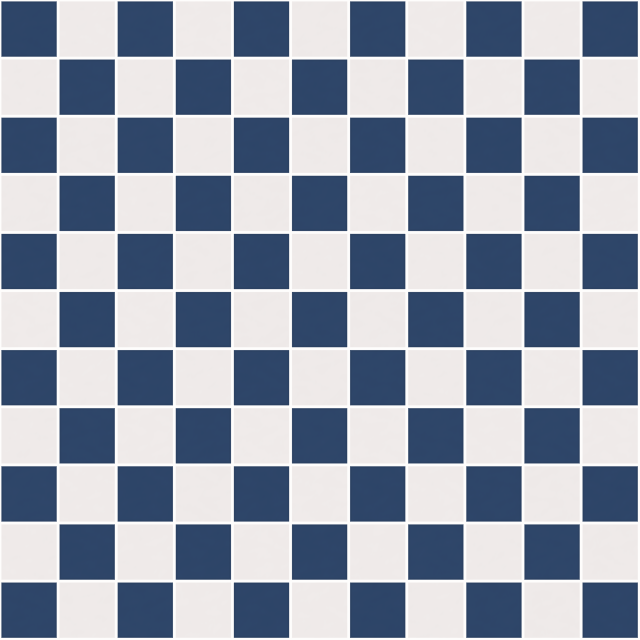
Write a WebGL 2 fragment shader that draws this pattern.

```glsl
#version 300 es
precision highp float;

uniform vec2 u_resolution;
out vec4 fragColor;

const float PITCH = 0.0908;         // tile spacing, in canvas units
const float GROUT_WIDTH = 0.049;    // in tile units
const float CORNER_RADIUS = 0.008;
const float EDGE_SOFTNESS = 0.012;
const float RIM_WIDTH = 0.022;
const float RIM_SHADE = 0.06;
const float MOTTLE = 0.004;
const float TILE_VARIATION = 0.004;
const vec3 NAVY = vec3(0.180, 0.272, 0.410);
const vec3 PALE = vec3(0.937, 0.918, 0.914);
const vec3 GROUT = vec3(0.996, 0.992, 0.988);

float hash(vec2 cell) {
    return fract(sin(dot(cell, vec2(127.1, 311.7))) * 4375.85);
}

float roundedBox(vec2 p, float halfSize, float radius) {
    vec2 q = abs(p) - halfSize + radius;
    return length(max(q, 0.0)) + min(max(q.x, q.y), 0.0) - radius;
}

// Layered sines give a faint glaze texture.
float glaze(vec2 p) {
    float sum = 0.0;
    float amplitude = 0.5;
    for (int i = 0; i < 3; i++) {
        sum += amplitude * sin(p.x + 1.7 * sin(p.y)) * sin(p.y * 1.3 + sin(p.x * 0.7));
        p = mat2(1.6, 1.2, -1.2, 1.6) * p + 2.3;
        amplitude *= 0.5;
    }
    return sum;
}

void main() {
    // Grid anchored at the upper left corner.
    vec2 uv = gl_FragCoord.xy / u_resolution;
    vec2 grid = vec2(uv.x, 1.0 - uv.y) / PITCH;
    vec2 cell = floor(grid);
    vec2 local = fract(grid) - 0.5;

    float pixel = 1.0 / (PITCH * min(u_resolution.x, u_resolution.y));
    float blur = max(0.6 * pixel, EDGE_SOFTNESS);
    float edge = roundedBox(local, 0.5 - 0.5 * GROUT_WIDTH, CORNER_RADIUS);

    // Alternating glaze colours with slight variation.
    float isPale = mod(cell.x + cell.y, 2.0);
    vec3 tile = mix(NAVY, PALE, isPale);
    tile += TILE_VARIATION * (hash(cell) - 0.5);
    tile += MOTTLE * glaze(grid * 9.0 + 20.0 * hash(cell + 7.0));

    // Dark rim on the navy tiles.
    float rim = smoothstep(-2.0 * RIM_WIDTH, -0.5 * RIM_WIDTH, edge);
    tile *= 1.0 - RIM_SHADE * rim * (1.0 - isPale);

    float coverage = 1.0 - smoothstep(-blur, blur, edge);
    fragColor = vec4(mix(GROUT, tile, coverage), 1.0);
}
```
